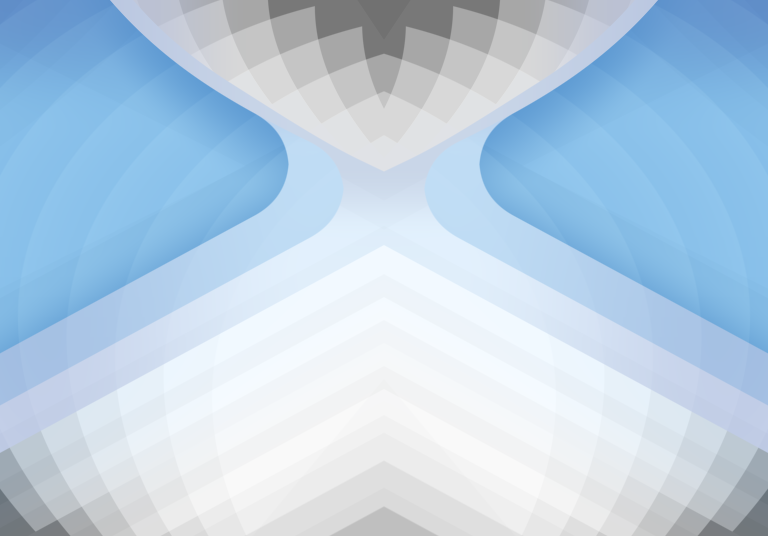
Give the GLSL for this background, as a Shadertoy shader.

```glsl
// Coverage of the region where a signed distance is negative
float cover(float d) {
    float px = 0.8 / iResolution.x;
    return smoothstep(px, -px, d);
}

float smoothMax(float a, float b, float k) {
    float h = max(k - abs(a - b), 0.0) / k;
    return max(a, b) + 0.25 * h * h * k;
}

// Height of the curved dome edge, measured down from the top
float domeEdge(float h) {
    return 0.224 - 0.48 * h - 4.84 * h * h * h * h;
}

// Side pocket between the dome and a slanted edge, with a rounded nose
float pocket(float h, float y, float apex, float nose) {
    float top = domeEdge(h) + 0.008 + 1.1 * h * h * h * h;
    float slants = max(top - y, y - apex - 0.543 * h);
    return smoothMax(slants * 0.88, nose - h, 0.045);
}

// Arched leaf: elliptic shoulder above its widest point, parabola below
float leaf(vec2 p, float k) {
    vec2 q = p - vec2(0.0234 + 0.0632 * k, 0.414 + 0.026 * k);
    if (q.y > 0.0) return (q.y * q.y / 0.74 - q.x) / length(vec2(1.0, q.y / 0.37));
    vec2 radii = vec2(0.56, 0.427);
    q.x = min(q.x - radii.x, 0.0);
    return (length(q / radii) - 1.0) * radii.y;
}

void mainImage(out vec4 fragColor, in vec2 fragCoord) {
    // Mirrored coordinates in canvas widths, y running down
    vec2 uv = fragCoord / iResolution.xy;
    float h = abs(uv.x - 0.5);
    float y = (1.0 - uv.y) * 0.7;
    vec2 p = vec2(0.5 - h, y);
    float v = y - 0.543 * h;
    float far = smoothstep(0.08, 0.5, h);

    // Overlapping leaves build up the light on every layer
    float sheetShade = 0.52, domeShade = 0.51, lift = 0.0;
    for (int i = -4; i <= 4; i++) {
        float k = float(i);
        float edge = leaf(p, k);
        float inside = cover(edge);
        vec2 tip = vec2(0.410 + 0.0615 * k, 0.008 + 0.022 * k);
        float drop = max(y - tip.y, 0.0);
        float tooth = inside * cover(p.x - tip.x - drop * drop / 0.44);
        domeShade *= 1.0 - 0.36 * tooth;
        // Leaves are brightest just inside their rim
        lift += inside * (0.025 + 0.11 * exp(14.0 * min(edge, 0.0)));
        // Each sheet leaf is cut by its own chevron
        float cut = i < -1 ? 0.448 : 0.602 + 0.06 * k;
        if (i > -3) sheetShade *= 1.0 - 0.36 * inside * cover(0.88 * (v - cut));
    }

    // Blue pockets, darkest under the dome and along the lower edge
    float outer = pocket(h, y, 0.190, 0.124);
    float inner = pocket(h, y, 0.258, 0.052);
    float glow = smoothstep(-0.01, 0.12, y - domeEdge(h))
               * smoothstep(-0.06, 0.18, y) * smoothstep(-0.06, 0.06, 0.19 - v);
    vec3 blue = mix(vec3(0.31, 0.56, 0.80), vec3(0.48, 0.71, 0.89), glow);
    float corner = smoothstep(0.14, 0.0, y) * smoothstep(0.2, 0.5, h);
    blue = mix(blue, vec3(0.42, 0.57, 0.81), 0.7 * corner);
    blue = mix(blue, vec3(0.70, 0.87, 0.97), lift * (0.55 + 0.45 * glow));
    blue -= 0.012 * cover(0.118 - v);
    blue += 0.010 * cover(abs(y - 0.217) - 0.5 * (h - 0.18));
    for (int i = 0; i < 4; i++) {
        float arc = p.x - 0.03 - 0.062 * float(i) + 0.9 * y + 1.2 * y * y;
        blue -= 0.009 * cover(0.7 * arc);
    }

    // Two translucent bands around the waist
    vec3 band = mix(vec3(0.73, 0.85, 0.95), vec3(0.61, 0.72, 0.87), far);
    band = mix(band, vec3(0.70, 0.77, 0.89), smoothstep(0.2, 0.12, y));
    band = mix(band, vec3(0.83, 0.92, 0.99), 0.6 * lift);
    vec3 waist = mix(vec3(0.79, 0.84, 0.91), vec3(0.86, 0.92, 0.97),
                     smoothstep(0.22, 0.31, y));
    waist = mix(waist, vec3(0.71, 0.76, 0.87), far);
    waist += 0.010 * cover(0.262 - y - 0.55 * h) - 0.012 * cover(0.295 - v);
    waist += 0.010 * cover(0.300 - y - 0.55 * h);
    waist = mix(waist, vec3(0.93, 0.96, 1.0), 0.55 * lift * smoothstep(0.26, 0.36, y));
    vec3 col = mix(waist, band, cover(inner));
    col = mix(col, blue, cover(outer));

    // White chevron sheet, cool at its top and grey toward the floor
    vec3 sheet = vec3(1.0 - sheetShade);
    sheet += vec3(-0.03, 0.0, 0.025) * (1.0 + 0.6 * far) * smoothstep(0.54, 0.32, v);
    for (int j = 0; j < 3; j++) {
        float edge = 0.060 * float(j);
        sheet -= 0.019 * cover(0.88 * (0.358 + edge - v));
        sheet += 0.023 * cover(0.88 * (0.388 + edge - v));
        sheet -= 0.020 * cover(0.88 * (0.565 + 0.6 * edge - v));
    }
    sheet *= 1.0 - 0.07 * cover(0.88 * (0.661 - v));
    sheet -= 0.01 * cover(0.6 * (0.495 + 1.2 * h - y));
    col = mix(col, sheet, cover(0.88 * (0.320 - v)));

    // Scalloped dome, tinted where it thins over the blue
    vec3 dome = vec3(0.98 - domeShade);
    dome -= 0.025 * cover(y + 1.5 * h - 0.052);
    dome = mix(dome, vec3(0.71, 0.75, 0.86), 0.65 * smoothstep(0.17, 0.32, h));
    dome = min(dome, vec3(0.88, 0.885, 0.90));
    float rim = domeEdge(h) - 0.012 * smoothstep(0.03, 0.2, h);
    col = mix(col, dome, cover(0.88 * (y - rim)));

    fragColor = vec4(clamp(col, 0.0, 1.0), 1.0);
}
```
